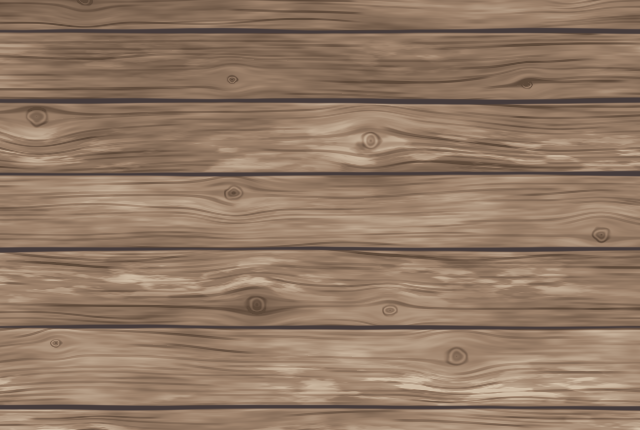
This texture is drawn by a Shadertoy shader. Its source:

```glsl
const vec3 GAP_COLOR = vec3(0.27, 0.23, 0.23);
const vec3 DARK_WOOD = vec3(0.45, 0.36, 0.29);
const vec3 MID_WOOD = vec3(0.62, 0.51, 0.42);
const vec3 PALE_WOOD = vec3(0.79, 0.71, 0.62);

float hash(vec2 p) {
    vec3 q = fract(vec3(p.xyx) * 0.1031);
    q += dot(q, q.yzx + 33.33);
    return fract((q.x + q.y) * q.z);
}

float noise(vec2 p) {
    vec2 cell = floor(p), f = fract(p);
    f = f * f * (3.0 - 2.0 * f);
    float low = mix(hash(cell), hash(cell + vec2(1, 0)), f.x);
    float high = mix(hash(cell + vec2(0, 1)), hash(cell + vec2(1, 1)), f.x);
    return mix(low, high, f.y);
}

float fbm(vec2 p) {
    float sum = 0.0, gain = 0.533;
    for (int i = 0; i < 4; i++) {
        sum += gain * noise(p);
        p = p * 2.03 + 17.3;
        gain *= 0.5;
    }
    return sum;
}

// Planks widen slowly downward: seam height by index, and its inverse
float seamHeight(float index) {
    return 0.072 + index * (0.16 + 0.003 * index);
}

float seamIndex(float height) {
    return (sqrt(0.0256 + 0.012 * (height - 0.072)) - 0.16) / 0.006;
}

// x: vertical pull on the grain, y: darkness of the knot
vec2 knot(vec2 offset, float radius, float seed) {
    vec2 d = offset / (radius * vec2(1.25, 1.0));
    float q = length(d) + 0.35 * (noise(d * 1.5 + seed) - 0.5);
    float pull = 0.75 * offset.y * exp(-dot(d, d) * vec2(0.09, 0.16).x);
    float rings = (0.5 + 0.5 * cos(q * 15.0)) * smoothstep(1.25, 0.7, q);
    float core = smoothstep(0.55, 0.1, q);
    float rim = smoothstep(0.22, 0.0, abs(q - 0.95)) * noise(d + seed + 9.0);
    return vec2(pull, 0.28 * rings + 0.4 * core + 0.5 * rim);
}

vec2 plankKnots(vec2 p, float plank) {
    vec2 total = vec2(0);
    for (int i = 0; i < 2; i++) {
        vec2 key = vec2(plank + 20.0, float(i) * 7.0 + 3.0);
        float x = 0.75 * (float(i) + 0.1 + 0.8 * hash(key));
        float y = seamHeight(plank + 0.18 + 0.64 * hash(key + 31.0));
        float radius = mix(0.008, 0.022, hash(key + 57.0));
        total += knot(p - vec2(x, y), radius, key.x + key.y);
    }
    return total;
}

// Broken hairline cracks following the grain
float cracks(vec2 grain, float density, float coverage, float pixel) {
    float row = grain.y * density;
    float id = floor(row);
    float drift = 0.6 * (noise(vec2(grain.x * 5.0, id * 3.7)) - 0.5);
    float dist = abs(fract(row) - 0.5 - drift) / density;
    float present = noise(vec2(grain.x * 3.5 + 40.0, id * 5.3));
    float strength = smoothstep(1.0 - coverage, 1.15 - coverage, present);
    float width = 0.0005 + 0.0009 * hash(vec2(id, density));
    return strength * (1.0 - smoothstep(width, width + 1.3 * pixel, dist));
}

// Pale worn streaks gathered in a band of each plank
float wornStreaks(vec2 grain, float across, float plank) {
    float center = 0.5 + 0.22 * cos(2.1 * (plank - 1.0));
    float band = exp(-pow((across - center) / 0.3, 2.0));
    float amount = smoothstep(-1.0, 1.0, plank) * mix(0.3, 1.0, min(abs(plank - 2.0), 1.0));
    float patches = smoothstep(0.32, 0.62, fbm(grain * vec2(3.0, 9.0) + 60.0));
    float streaks = smoothstep(0.44, 0.66, fbm(grain * vec2(13.0, 75.0)));
    return amount * band * patches * streaks;
}

vec3 woodColor(float tone) {
    vec3 color = mix(DARK_WOOD, MID_WOOD, clamp(tone * 2.0, -0.5, 1.0));
    return mix(color, PALE_WOOD, clamp(tone * 2.0 - 1.0, 0.0, 1.15));
}

void mainImage(out vec4 fragColor, in vec2 fragCoord) {
    float pixel = 1.0 / iResolution.y;
    vec2 p = vec2(fragCoord.x, iResolution.y - fragCoord.y) * pixel;

    // Uneven seams and plank layout
    float seam = round(seamIndex(p.y));
    float wobble = 0.008 * (fbm(vec2(p.x * 2.5, seam * 9.0 + 50.0)) - 0.5);
    float position = seamIndex(p.y + wobble);
    float plank = floor(position);
    float seamOffset = p.y + wobble - seamHeight(seam);

    // Grain bends around the knots and drifts along each plank
    vec2 knots = plankKnots(p, plank);
    vec2 grain = p + vec2(plank * 3.7 + 15.0, plank * 2.3 + 10.0 - knots.x);
    grain.y += 0.035 * (noise(grain * vec2(2.5, 5.0)) - 0.5);

    // Wood tone
    float tone = 0.49 + 0.12 * (hash(vec2(plank + 30.0, 4.0)) - 0.5);
    tone -= 0.2 * (1.0 - smoothstep(0.16, 0.3, p.y));
    tone += 0.65 * (fbm(grain * vec2(4.0, 10.0)) - 0.5);
    tone += 0.55 * (fbm(grain * vec2(5.0, 65.0)) - 0.5);
    tone += 0.24 * (noise(grain * vec2(22.0, 190.0)) - 0.5);
    tone += 0.5 * wornStreaks(grain, fract(position), plank);
    tone -= 0.42 * cracks(grain, 42.0, 0.48, pixel);
    tone -= 0.25 * cracks(grain + 5.0, 85.0, 0.5, pixel);
    tone -= knots.y;

    // Worn lip below each seam, soft shade around it
    float gap = abs(seamOffset);
    tone += 0.22 * smoothstep(0.004, 0.007, seamOffset) * smoothstep(0.013, 0.008, seamOffset);
    tone -= 0.3 * exp(-gap / 0.006);

    float halfWidth = mix(0.0022, 0.0062, noise(vec2(p.x * 4.0, seam * 6.0 + 70.0)));
    float gapMask = 1.0 - smoothstep(halfWidth - pixel, halfWidth + pixel, gap);
    fragColor = vec4(mix(woodColor(tone), GAP_COLOR, gapMask), 1.0);
}
```
